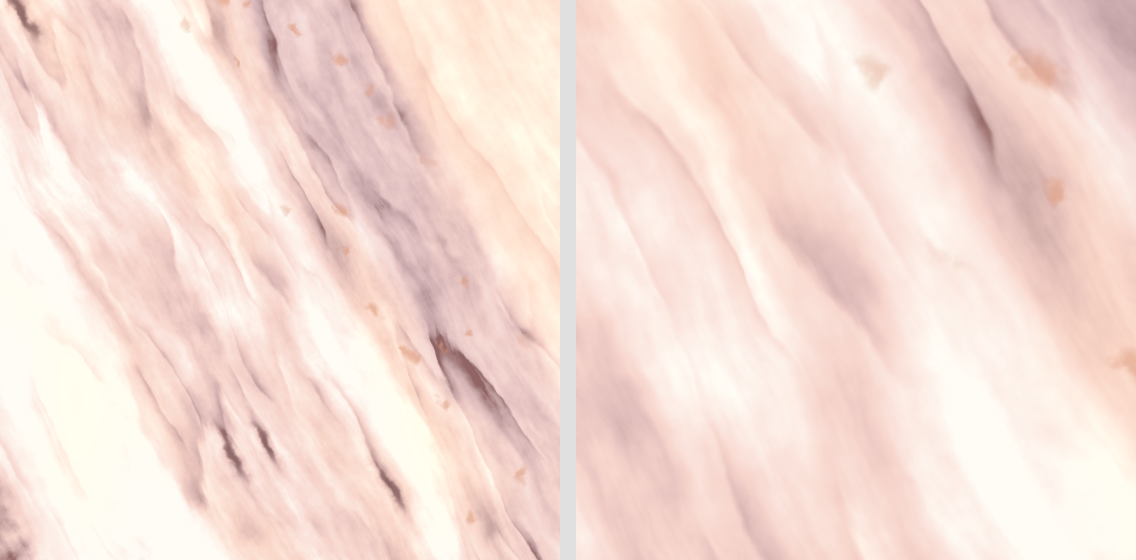
Left: the whole. Right: its middle third, enlarged.
Write a Shadertoy shader that draws this texture.

```glsl
// Pale pink marble with slanted cream bands, mauve streaks, dark veins and rust flecks.
// Position is split into across and along the grain; broad bands plus stretched
// gradient noise give one tone value, which a colour ramp turns into stone.

const vec2 ACROSS = vec2(0.88, 0.47);
const vec2 ALONG = vec2(0.47, -0.88);
const vec3 CREAM = vec3(1.0, 0.988, 0.96);
const vec3 BLUSH = vec3(0.985, 0.9, 0.87);
const vec3 PINK = vec3(0.965, 0.83, 0.795);
const vec3 MAUVE = vec3(0.885, 0.745, 0.735);
const vec3 DUSK = vec3(0.77, 0.635, 0.63);
const vec3 UMBER = vec3(0.58, 0.40, 0.39);
const vec3 LENS_BROWN = vec3(0.44, 0.29, 0.29);
const vec3 RUST = vec3(0.86, 0.60, 0.48);
const vec3 WARM_TINT = vec3(1.02, 1.01, 0.965);
const vec3 COOL_TINT = vec3(0.98, 0.99, 1.015);

// Integer hash giving three values from 0 to 1
vec3 hash3(vec2 cell) {
    uvec2 k = uvec2(ivec2(cell) + 4096);
    uint h = k.x * 1597334677u ^ k.y * 3812015801u;
    h = (h ^ (h >> 15)) * 2246822519u;
    h ^= h >> 13;
    uvec3 v = uvec3(h, h * 1664525u + 97u, h * 22695477u + 31u);
    v = (v ^ (v >> 16)) * 2654435769u;
    return vec3(v >> 8) / 16777216.0;
}

float cornerSlope(vec2 cell, vec2 offset) {
    float angle = 6.2832 * hash3(cell).x;
    return dot(vec2(cos(angle), sin(angle)), offset);
}

// Gradient noise, about -1 to 1
float noise(vec2 p) {
    vec2 i = floor(p), f = p - i;
    vec2 u = f * f * f * (f * (f * 6.0 - 15.0) + 10.0);
    vec2 e = vec2(1.0, 0.0);
    float low = mix(cornerSlope(i, f), cornerSlope(i + e, f - e), u.x);
    float high = mix(cornerSlope(i + e.yx, f - e.yx), cornerSlope(i + 1.0, f - 1.0), u.x);
    return 1.4 * mix(low, high, u.y);
}

float fbm(vec2 p) {
    float sum = 0.0, amp = 0.55;
    for (int i = 0; i < 5; i++) {
        sum += amp * noise(p);
        p = p * 2.03 + 17.3;
        amp *= 0.5;
    }
    return sum;
}

// Soft-edged interval
float plateau(float x, float lo, float hi, float soft) {
    return smoothstep(lo - soft, lo + soft, x) - smoothstep(hi - soft, hi + soft, x);
}

// Fold with one crisp side and one fading side
float fold(float n, float crisp, float fade) {
    return smoothstep(0.0, crisp, n) * exp(-max(n, 0.0) * fade);
}

// Scattered soft blobs, one candidate per cell
float scatter(vec2 p, float chance, float radius) {
    float cover = 0.0;
    vec2 home = floor(p);
    for (int y = -1; y <= 1; y++)
    for (int x = -1; x <= 1; x++) {
        vec2 cell = home + vec2(x, y);
        vec3 h = hash3(cell + 311.0);
        float r = radius * (0.5 + 0.5 * fract(h.z * 37.0));
        float blob = 1.0 - smoothstep(0.2 * r, r, distance(p, cell + h.xy));
        cover = max(cover, blob * step(h.z, chance));
    }
    return cover;
}

// Light to dark stone colours
vec3 stoneRamp(float tone) {
    float t = clamp(tone, 0.0, 1.0) * 5.0;
    vec3 c = mix(CREAM, BLUSH, clamp(t, 0.0, 1.0));
    c = mix(c, PINK, clamp(t - 1.0, 0.0, 1.0));
    c = mix(c, MAUVE, clamp(t - 2.0, 0.0, 1.0));
    c = mix(c, DUSK, clamp(t - 3.0, 0.0, 1.0));
    return mix(c, UMBER, clamp(t - 4.0, 0.0, 1.0));
}

void mainImage(out vec4 fragColor, in vec2 fragCoord) {
    vec2 uv = fragCoord / iResolution.y;
    float along = dot(uv, ALONG);
    float across = dot(uv, ACROSS);
    across += 0.035 * noise(vec2(across * 3.0, along * 2.2) + 5.0)
            + 0.014 * fbm(vec2(across * 12.0, along * 8.0) + 40.0);

    // Broad bands
    float whiteField = plateau(across, 0.10, 0.35, 0.03);
    float whiteBand = plateau(across, 0.685, 0.765, 0.025) * (1.0 - smoothstep(0.1, 0.4, along));
    float greyBand = plateau(across, 0.85, 1.01, 0.035) * mix(1.0, 0.45, smoothstep(-0.05, 0.3, along));
    float peachField = smoothstep(1.0, 1.06, across);
    float corner = 1.0 - smoothstep(0.06, 0.10, across);
    float tone = 0.25 - 0.30 * whiteField - 0.24 * whiteBand + 0.30 * greyBand
               - 0.07 * peachField + 0.42 * corner;

    // Streaks and veins
    float calm = 1.0 - 0.6 * max(max(whiteField, 0.6 * whiteBand), peachField);
    float streaks = fbm(vec2(across * 12.0, along * 2.6) + 11.0);
    float fibres = fbm(vec2(across * 34.0, along * 7.0) + 70.0);
    float veinGate = smoothstep(-0.2, 0.35, noise(vec2(across * 6.0, along * 3.5) + 23.0));
    float hairGate = smoothstep(-0.1, 0.4, noise(vec2(across * 9.0, along * 5.0) + 63.0));
    float frayed = 0.10 * fibres;
    float vein = fold(noise(vec2(across * 9.0, along * 1.6) + 31.0) + frayed, 0.09, 5.0);
    float hairline = fold(noise(vec2(across * 15.0, along * 2.6) + 53.0) + frayed, 0.10, 6.0);
    tone += calm * (0.62 * streaks + 0.27 * fibres + 0.62 * veinGate * vein + 0.45 * hairGate * hairline);

    // Cloudy mottling and fine grain
    tone += 0.10 * fbm(uv * 22.0) + 0.05 * calm * fbm(uv * 85.0 + 9.0);
    tone += 0.55 * corner * fbm(uv * 17.0 + 8.0);

    // Dark lenses inside a soft shadow
    float ragged = 0.14 * fbm(uv * 30.0 + 3.0);
    float lensZone = plateau(across, 0.40, 0.68, 0.03);
    vec2 lensPos = vec2(across * 14.0, along * 2.6) + vec2(ragged, 0.3 * ragged);
    tone += 0.45 * lensZone * scatter(lensPos, 0.35, 0.45);
    vec3 color = stoneRamp(tone);

    // Warm and cool drift
    float drift = noise(vec2(across * 7.0, along * 2.5) + 90.0);
    float warmth = clamp(max(peachField, 1.2 * drift), 0.0, 1.0);
    color *= mix(vec3(1.0), WARM_TINT, warmth);
    color *= mix(vec3(1.0), COOL_TINT, clamp(greyBand - 0.5 * warmth, 0.0, 1.0));

    // Lens cores and rust flecks
    float lens = scatter(lensPos, 0.35, 0.22);
    color = mix(color, LENS_BROWN, 0.7 * lens * lensZone);
    float fleck = scatter(vec2(across * 26.0, along * 17.0) + 3.0 * ragged, 0.22, 0.42);
    float fleckZone = max(plateau(across, 0.74, 1.0, 0.04), corner);
    color = mix(color, RUST, 0.55 * fleck * fleckZone);

    fragColor = vec4(clamp(color, 0.0, 1.0), 1.0);
}
```
